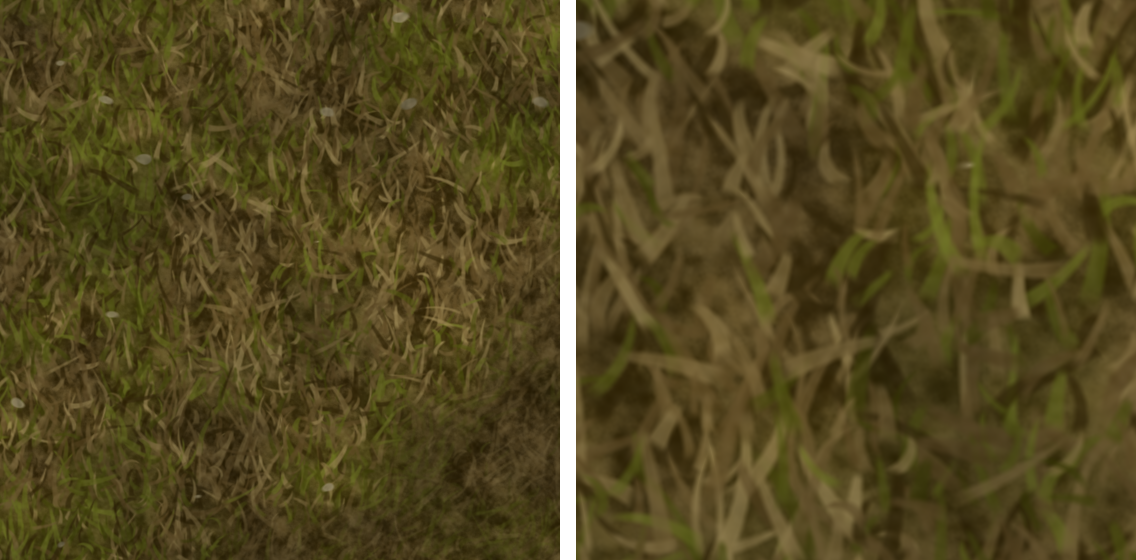
Left: the whole. Right: its middle third, enlarged.
Reproduce this texture procedurally as a Shadertoy shader.

```glsl
const vec3 SOIL_DARK = vec3(0.17, 0.125, 0.03);
const vec3 SOIL_LIGHT = vec3(0.39, 0.32, 0.18);
const vec3 GREEN_DARK = vec3(0.22, 0.22, 0.03);
const vec3 GREEN_LIGHT = vec3(0.39, 0.41, 0.13);
const vec3 STRAW_DARK = vec3(0.33, 0.26, 0.13);
const vec3 STRAW_LIGHT = vec3(0.56, 0.49, 0.31);
const vec3 SHADOW = vec3(0.18, 0.135, 0.03);
const vec3 STONE = vec3(0.54, 0.50, 0.38);
const int LAYERS = 10;
const float BLADE_CELLS = 19.0;    // blade cells across the canvas
const float BLADE_WIDTH = 0.0032;  // half width
const float SOFTNESS = 0.0024;     // edge blur
const float BLADE_OPACITY = 0.68;
const float STONE_CELLS = 13.0;
const float STONE_CHANCE = 0.09;

vec4 hash4(vec2 p) {
    vec4 q = fract(p.xyxy * vec4(0.1031, 0.1030, 0.0973, 0.1099));
    q += dot(q, q.wzxy + 33.33);
    return fract((q.xxyz + q.yzzw) * q.zywx);
}

float noise(vec2 p) {
    vec2 i = floor(p), f = fract(p);
    f = f * f * (3.0 - 2.0 * f);
    float low = mix(hash4(i).x, hash4(i + vec2(1, 0)).x, f.x);
    float high = mix(hash4(i + vec2(0, 1)).x, hash4(i + vec2(1, 1)).x, f.x);
    return mix(low, high, f.y);
}

float fbm(vec2 p) {
    float sum = 0.0, amp = 0.5;
    for (int i = 0; i < 4; i++) {
        sum += amp * noise(p);
        p = mat2(1.6, 1.2, -1.2, 1.6) * p + 7.3;
        amp *= 0.55;
    }
    return sum / 1.01;
}

vec2 rotate(vec2 p, float a) {
    float c = cos(a), s = sin(a);
    return vec2(c * p.x - s * p.y, s * p.x + c * p.y);
}

// Bare earth spreads toward the lower right
float bareness(vec2 p) {
    float slope = p.x - 0.75 * p.y + 0.5 * (noise(p * 5.0 + 40.0) - 0.5);
    return smoothstep(0.3, 0.75, slope);
}

float greenness(vec2 p) {
    float patches = 0.65 * noise(p * 5.5 + 11.0) + 0.35 * noise(p * 13.0 + 3.0);
    return smoothstep(0.28, 0.72, patches + 0.06 - 0.12 * p.x);
}

vec3 soil(vec2 p) {
    vec2 grain = rotate(p, 0.6) * vec2(1.0, 1.5);
    float tone = 0.55 * fbm(grain * 24.0) + 0.45 * fbm(p * 60.0 + 9.0);
    vec3 earth = mix(SOIL_DARK, SOIL_LIGHT, smoothstep(0.25, 0.8, tone));
    vec3 moss = mix(GREEN_DARK, GREEN_LIGHT, 0.7 * tone);
    return mix(earth, moss, 0.5 * greenness(p) * (1.0 - 0.6 * bareness(p)));
}

vec3 bladeColor(vec2 root, vec4 r) {
    float green = mix(0.1, 0.78, greenness(root));
    float light = r.y * r.y;
    if (r.z < 0.17) return SHADOW;
    return r.x < green ? mix(GREEN_DARK, GREEN_LIGHT, r.y)
                       : mix(STRAW_DARK, STRAW_LIGHT, light);
}

// One scattered layer of bent, tapering blades
vec3 addBlades(vec3 color, vec2 p, float layer) {
    vec2 g = rotate(p, layer * 0.7) * BLADE_CELLS + layer * 3.7;
    vec2 cell = floor(g);
    for (int k = 0; k < 9; k++) {
        vec2 id = cell + vec2(k % 3 - 1, k / 3 - 1);
        vec4 r = hash4(id + layer * 57.0 + 200.0);
        vec4 s = hash4(id + layer * 31.0 + 500.0);
        vec2 d = rotate(g - id - r.xy, -layer * 0.7);
        vec2 root = p - d / BLADE_CELLS;
        float spread = s.x < 0.3 ? 3.0 : 1.25;
        float lean = (r.z - 0.5) * spread + 0.55 * bareness(root);
        d = rotate(d, lean);
        float t = d.y / mix(0.3, 0.88, r.w * r.w);
        float bend = (s.y - 0.5) * 0.35 * (t * t - 0.4);
        float width = BLADE_WIDTH * mix(0.55, 1.5, s.z) * (1.0 - 0.45 * t);
        float dist = abs(d.x - bend) / BLADE_CELLS;
        float cover = 1.0 - smoothstep(width - SOFTNESS, width + SOFTNESS, dist);
        cover *= 1.0 - smoothstep(0.55, 1.0, abs(t));
        if (cover > 0.0) {
            vec4 tint = hash4(id + layer * 19.0 + 900.0);
            cover *= BLADE_OPACITY * mix(1.0, 0.4, bareness(root));
            color = mix(color, bladeColor(root, tint), cover);
        }
    }
    return color;
}

// Sparse rounded stones and pale flecks
vec3 addStones(vec3 color, vec2 p) {
    vec2 g = p * STONE_CELLS, id = floor(g);
    vec4 r = hash4(id + 73.0), s = hash4(id + 137.0);
    vec2 d = rotate(g - id - mix(vec2(0.3), vec2(0.7), r.xy), -0.5 + s.x);
    float size = mix(0.06, 0.25, s.y * s.y);
    float edge = length(d * vec2(1.0, 1.7)) - size + 0.1 * (noise(g * 5.0) - 0.5);
    float cover = 1.0 - smoothstep(-0.05, 0.05, edge);
    vec3 tone = STONE * mix(0.75, 1.15, s.z) * (0.85 + 0.3 * noise(p * 90.0));
    return mix(color, tone, cover * 0.8 * step(r.z, STONE_CHANCE));
}

void mainImage(out vec4 fragColor, in vec2 fragCoord) {
    vec2 p = fragCoord / iResolution.y;
    vec3 color = soil(p);
    for (int i = 0; i < LAYERS; i++) color = addBlades(color, p, float(i));
    color = addStones(color, p);

    // Uneven light, hollows and fine grain
    float shade = 0.72 + 0.34 * fbm(p * 17.0 + 21.0) + 0.24 * noise(p * 5.0 + 60.0);
    shade *= 1.0 - 0.13 * bareness(p);
    color *= shade * 1.03;
    color += 0.04 * (noise(p * 170.0) - 0.5);
    fragColor = vec4(clamp(color, 0.0, 1.0), 1.0);
}
```
